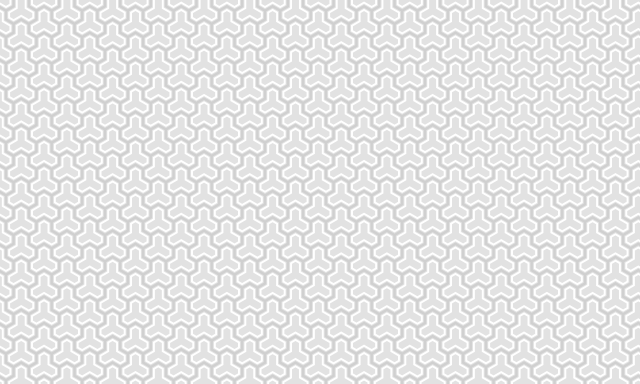
Write a Shadertoy shader that draws this pattern.

```glsl
// Interlocking three-armed tiles with white inlay lines and grey joints.

// Mitred depth inside a tile centred at the origin; negative outside.
float tripodDepth(vec2 p) {
    // Fold onto the upright arm: mirror, then rotate the lower arm up.
    p.x = abs(p.x);
    vec2 turned = vec2(-0.5 * p.x - 0.8660254 * p.y, 0.8660254 * p.x - 0.5 * p.y);
    if (turned.y > p.y) p = vec2(abs(turned.x), turned.y);

    // The arm is a pointed hexagon: straight side and sloping cap.
    float halfWidth = 0.288675;
    float side = halfWidth - p.x;
    float cap = halfWidth - dot(p - vec2(0.0, 1.0 / 3.0), vec2(0.5, 0.8660254));
    return min(side, cap);
}

// Depth in whichever tile covers the point; odd columns shift half a step.
float tilingDepth(vec2 p) {
    float depth = -1.0;
    float nearColumn = round(p.x / 0.8660254);
    for (int i = -1; i <= 1; i++) {
        float column = nearColumn + float(i);
        float shift = 0.5 * mod(column, 2.0);
        float nearRow = round(p.y - shift);
        for (int j = -1; j <= 1; j++) {
            vec2 centre = vec2(column * 0.8660254, nearRow + float(j) + shift);
            depth = max(depth, tripodDepth(p - centre));
        }
    }
    return depth;
}

// Smoothed share of a sample lying deeper than the edge.
float deeper(float depth, float edge, float blur) {
    return clamp((depth - edge) / blur + 0.5, 0.0, 1.0);
}

// Joint, rim, inlay line and inner fill, from the edge inwards.
float tileTone(vec2 p, float blur) {
    float depth = tilingDepth(p);
    float joint = 1.0 - deeper(depth, 0.046, blur);
    float inlay = deeper(depth, 0.084, blur) - deeper(depth, 0.157, blur);
    return mix(mix(0.885, 0.815, joint), 1.0, inlay);
}

void mainImage(out vec4 fragColor, in vec2 fragCoord) {
    // 28 columns across; one unit is the vertical repeat.
    float pixel = 28.0 * 0.8660254 / iResolution.x;
    vec2 p = (fragCoord - 0.5 * iResolution.xy) * pixel - vec2(-0.063, 0.37);

    // Average a 3 by 3 grid of samples within the pixel.
    float tone = 0.0;
    for (int k = 0; k < 9; k++) {
        vec2 offset = vec2(float(k % 3), float(k / 3)) - 1.0;
        tone += tileTone(p + offset * pixel / 3.0, pixel / 3.0) / 9.0;
    }
    fragColor = vec4(vec3(tone), 1.0);
}
```
